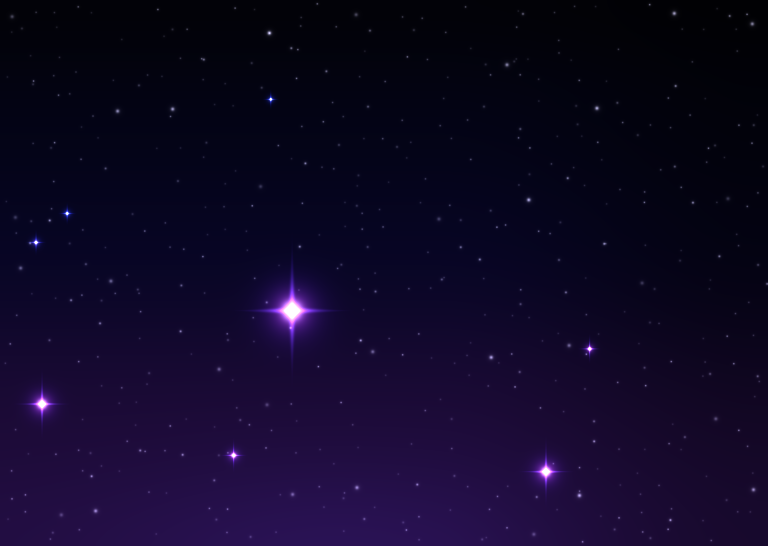
This background is drawn by a WebGL 1 fragment shader. Its source:

```glsl
precision highp float;
uniform vec2 u_resolution;

float hash(vec2 p) {
  return fract(sin(dot(p, vec2(127.1, 311.7))) * 43758.5453);
}

// Night gradient: violet horizon rising into near black
vec3 sky(vec2 p) {
  vec3 color = mix(vec3(0.13, 0.05, 0.25), vec3(0.107, 0.04, 0.21), smoothstep(0.0, 0.28, p.y));
  color = mix(color, vec3(0.027, 0.02, 0.14), smoothstep(0.2, 0.58, p.y));
  color = mix(color, vec3(0.012, 0.013, 0.08), smoothstep(0.5, 0.82, p.y));
  color = mix(color, vec3(0.008, 0.008, 0.03), smoothstep(0.76, 1.0, p.y));
  vec2 horizon = (p - vec2(0.62, -0.04)) / vec2(0.42, 0.2);
  color += vec3(0.035, 0.022, 0.085) * exp(-dot(horizon, horizon));
  float shade = smoothstep(0.8, 1.4, p.x);
  return color * (1.0 - shade * mix(0.3, 0.5, smoothstep(0.1, 0.6, p.y)));
}

// One soft dot at a random place in some of the grid cells
float starField(vec2 p, float cells, float fill, float radius, float seed) {
  vec2 cell = floor(p * cells);
  vec2 key = cell + seed;
  vec2 center = cell + 0.15 + 0.7 * vec2(hash(key), hash(key + 41.3));
  float d = length(p - center / cells) / radius;
  float brightness = mix(0.25, 1.0, pow(hash(key + 17.9), 2.0));
  float lit = step(hash(key + 73.1), fill);
  return lit * brightness * (exp(-d * d) + 0.12 * exp(-d * d * 0.2));
}

// Bright star with a white core, coloured halo and four tapering spikes
vec3 flare(vec2 p, vec2 center, float size, vec3 inner, vec3 outer) {
  vec2 d = (p - center) / size;
  vec2 a = abs(d);
  float r = length(d);
  float minWidth = 0.0012 / size;
  vec2 reach = max(1.0 - a / vec2(0.8, 1.0), 0.0);
  vec2 width = max(0.035 * reach, vec2(minWidth));
  vec2 across = a.yx / width;
  vec2 ray = exp(-across * across) * reach * reach;
  vec3 light = vec3(1.0, 0.93, 1.0) * exp(-r * r * 110.0) * 1.3;
  light += inner * (0.75 * exp(-r * 8.5) + 0.2 * exp(-r * r * 22.0));
  light += outer * 0.22 * exp(-r * r * 7.0);
  vec2 hot = exp(-a * 5.0) * ray;
  light += outer * (ray.x + ray.y) * 0.75;
  light += mix(inner, vec3(1.0), 0.35) * (hot.x + hot.y) * 1.1;
  return light;
}

void main() {
  vec2 p = gl_FragCoord.xy / u_resolution.y;
  p.x += 0.5 * (512.0 / 364.0 - u_resolution.x / u_resolution.y);
  vec3 color = sky(p);

  // Scattered stars, from dust to small points
  vec3 starlight = vec3(0.78, 0.76, 0.92);
  color += starlight * 0.5 * starField(p, 25.0, 0.4, 0.0016, 3.0);
  color += starlight * 0.65 * starField(p, 14.0, 0.35, 0.0021, 29.0);
  color += starlight * 0.9 * starField(p, 7.0, 0.42, 0.0032, 58.0);

  // Violet flares
  vec3 pink = vec3(0.85, 0.28, 0.9);
  vec3 violet = vec3(0.26, 0.08, 0.85);
  color += flare(p, vec2(0.535, 0.431), 0.15, pink, violet);
  color += flare(p, vec2(0.077, 0.26), 0.07, pink, violet);
  color += flare(p, vec2(1.0, 0.136), 0.07, pink, violet);
  color += flare(p, vec2(0.428, 0.166), 0.034, pink, violet);
  color += flare(p, vec2(1.08, 0.361), 0.029, pink * 0.85, violet);

  // Blue flares
  vec3 azure = vec3(0.25, 0.35, 1.0);
  vec3 blue = vec3(0.06, 0.1, 0.8);
  color += flare(p, vec2(0.066, 0.556), 0.026, mix(azure, pink, 0.3), blue);
  color += flare(p, vec2(0.123, 0.609), 0.023, azure, blue);
  color += flare(p, vec2(0.496, 0.818), 0.021, azure * 0.8, blue);

  gl_FragColor = vec4(min(color, 1.0), 1.0);
}
```
